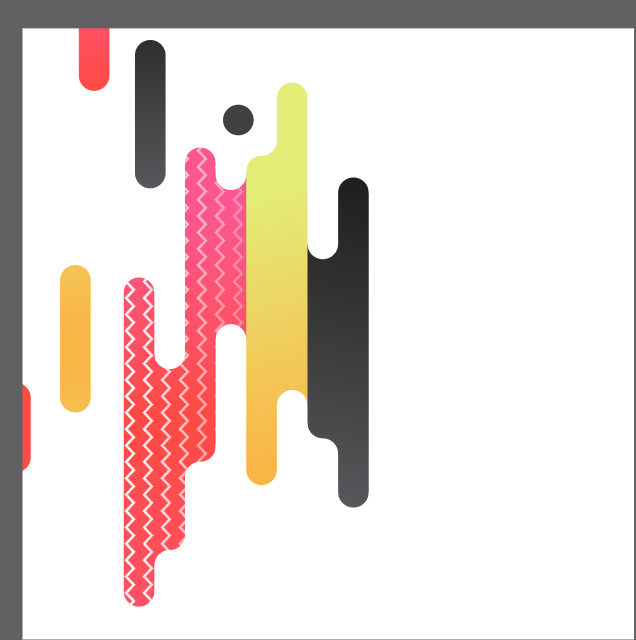
Write a WebGL 2 fragment shader that draws this background.

```glsl
#version 300 es
precision highp float;
// Draws a white page in a grey frame with merged, rounded vertical bars in gradients and zigzags.

uniform vec2 u_resolution;
out vec4 outColor;

const float PITCH = 4.785;          // width of one bar, in hundredths of the height
const float RADIUS = 0.5 * PITCH;
const float CLUSTER_LEFT = 19.335;

const vec3 WHITE = vec3(1.0);
const vec3 FRAME = vec3(0.38);
const vec3 RED = vec3(1.0, 0.29, 0.27);
const vec3 ROSE = vec3(1.0, 0.32, 0.40);
const vec3 PINK = vec3(0.98, 0.34, 0.57);
const vec3 LIME = vec3(0.89, 0.93, 0.47);
const vec3 AMBER = vec3(0.98, 0.71, 0.28);
const vec3 BLACK = vec3(0.13, 0.12, 0.12);
const vec3 SLATE = vec3(0.34, 0.345, 0.355);

// Bottom and top of each joined bar, with an empty bar at both ends
const vec2 REACH[10] = vec2[10](
    vec2(100.0, 0.0),
    vec2(5.21, 56.64), vec2(14.06, 42.32), vec2(27.86, 76.95), vec2(49.35, 70.31),
    vec2(24.22, 75.65), vec2(39.06, 87.1), vec2(31.51, 59.5), vec2(20.7, 72.27),
    vec2(100.0, 0.0));

float cover(float dist, float px) {
    return clamp(0.5 - dist / px, 0.0, 1.0);
}

float pill(vec2 p, float x, float bottom, float top) {
    float y = clamp(p.y, bottom + RADIUS, top - RADIUS);
    return length(p - vec2(x, y)) - RADIUS;
}

float box(vec2 p, vec2 low, vec2 high) {
    vec2 d = max(low - p, p - high);
    return max(d.x, d.y);
}

vec3 ramp(vec3 low, vec3 high, float from, float to, float y) {
    return mix(low, high, clamp((y - from) / (to - from), 0.0, 1.0));
}

// Signed distance to a bar end; q.y points outward, bulge is +1 round or -1 hollow
float barEnd(vec2 q, float bulge) {
    float v = q.y * bulge + RADIUS;
    return v > 0.0 ? bulge * (length(vec2(q.x, v)) - RADIUS) : -bulge;
}

// An end turns hollow on the side where the neighbour reaches further
float joinedBar(vec2 p, int i, float px) {
    float x = p.x - CLUSTER_LEFT - (float(i) - 0.5) * PITCH;
    vec2 own = REACH[i];
    vec2 next = x < 0.0 ? REACH[i - 1] : REACH[i + 1];
    float upper = barEnd(vec2(x, p.y - own.y), next.y > own.y ? -1.0 : 1.0);
    float lower = barEnd(vec2(x, own.x - p.y), next.x < own.x ? -1.0 : 1.0);
    return cover(abs(x) - RADIUS, px) * cover(upper, px) * cover(lower, px);
}

// Vertical zigzag lines that fade to the right
float zigzag(vec2 p, float px) {
    float wave = abs(fract((p.y - 62.4) / 2.56) - 0.5) * 4.0 - 1.0;
    float x = p.x - 34.36 - 0.6 * wave;
    float dist = abs(mod(x + 1.405, 2.81) - 1.405) * 0.73 - 0.2;
    return cover(dist, px) * mix(0.95, 0.3, clamp((p.x - 20.3) / 16.9, 0.0, 1.0));
}

vec3 pinkFill(vec2 p, float px) {
    vec3 fill = ramp(ROSE, RED, 5.0, 32.0, p.y);
    fill = mix(fill, ROSE, smoothstep(34.0, 50.0, p.y));
    fill = mix(fill, PINK, smoothstep(46.0, 70.0, p.y));
    return mix(fill, WHITE, zigzag(p, px));
}

vec3 clusterFill(vec2 p, int i, float px) {
    if (i <= 4) return pinkFill(p, px);
    if (i <= 6) return ramp(AMBER, LIME, 28.0, 71.0, p.y - 0.25 * (p.x - 43.2));
    return ramp(SLATE, BLACK, 21.0, 71.0, p.y + 0.2 * (p.x - 52.8));
}

void main() {
    float px = 100.0 / u_resolution.y;
    vec2 p = gl_FragCoord.xy * px;
    float right = u_resolution.x * px;
    vec3 color = WHITE;

    // Loose pills and dot
    color = mix(color, ramp(RED, ROSE, 86.0, 96.0, p.y), cover(pill(p, 14.71, 85.81, 105.0), px));
    color = mix(color, ramp(SLATE, BLACK + 0.06, 71.0, 94.0, p.y), cover(pill(p, 23.48, 70.57, 93.75), px));
    vec3 gold = mix(AMBER, LIME, 0.25 * smoothstep(3.0, 13.0, abs(p.y - 45.5)));
    color = mix(color, gold, cover(pill(p, 11.78, 35.55, 58.59), px));
    color = mix(color, RED, cover(pill(p, 2.41, 26.17, 40.23), px));
    color = mix(color, mix(BLACK, SLATE, 0.6), cover(length(p - vec2(37.24, 81.25)) - RADIUS, px));

    // Joined bars share walls, so their coverages add up
    vec3 sum = vec3(0.0);
    float total = 0.0;
    for (int i = 1; i <= 8; i++) {
        float amount = joinedBar(p, i, px);
        sum += amount * clusterFill(p, i, px);
        total += amount;
    }
    color = color * max(1.0 - total, 0.0) + sum;

    // Frame around the page
    float page = box(p, vec2(3.52, 0.08), vec2(right - 0.3, 95.57));
    outColor = vec4(mix(FRAME, color, cover(page, px)), 1.0);
}
```
